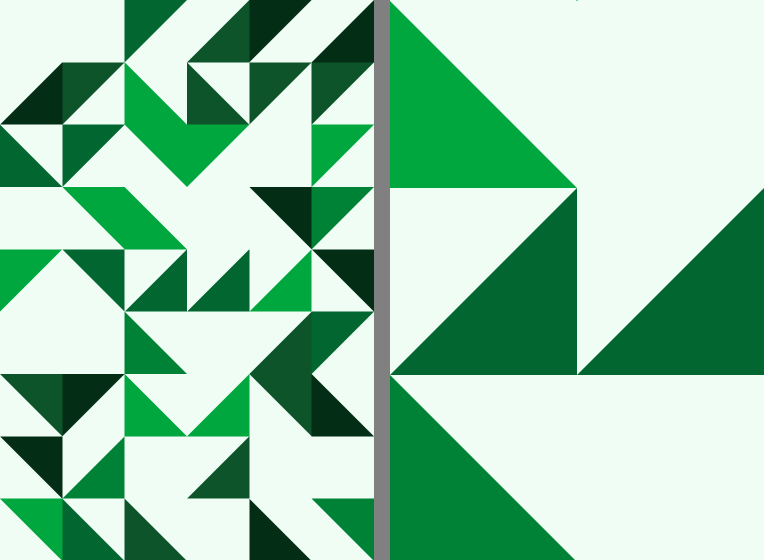
Left, the full canvas; right, a detail of the centre.
A Shadertoy shader for this pattern:

```glsl
// A grid of square cells, most holding a flat green right triangle on pale paper.
// Cells are ranked by a random hash, like a shuffled deck, so each shade fills
// a fixed number of cells; the rank also picks the corner the triangle sits in.

#define COLUMNS 6
#define ROWS 9
#define SEED 3.7
#define SAMPLES 2

// Ranks below each limit take that shade; the remaining cells stay empty
#define BRIGHT_END 11.0
#define LEAF_END 15.0
#define FOREST_END 23.0
#define MOSS_END 33.0
#define NIGHT_END 42.0

const vec3 PAPER  = vec3(0.941, 0.992, 0.957);
const vec3 BRIGHT = vec3(0.000, 0.651, 0.243);
const vec3 LEAF   = vec3(0.000, 0.510, 0.212);
const vec3 FOREST = vec3(0.004, 0.400, 0.188);
const vec3 MOSS   = vec3(0.051, 0.329, 0.169);
const vec3 NIGHT  = vec3(0.012, 0.180, 0.082);

float hash(vec2 p) {
    return fract(sin(dot(p, vec2(127.1, 311.7)) + SEED) * 43758.5453);
}

// Position of a cell in the shuffled deck: how many cells hash lower
float deckRank(vec2 cell) {
    float own = hash(cell);
    float rank = 0.0;
    for (int y = 0; y < ROWS; y++)
        for (int x = 0; x < COLUMNS; x++)
            if (hash(vec2(x, y)) < own) rank += 1.0;
    return rank;
}

vec3 shade(float rank) {
    if (rank < BRIGHT_END) return BRIGHT;
    if (rank < LEAF_END) return LEAF;
    if (rank < FOREST_END) return FOREST;
    if (rank < MOSS_END) return MOSS;
    return rank < NIGHT_END ? NIGHT : PAPER;
}

// Colour at a point in cell units; edgeWidth softens the diagonal
vec3 triangles(vec2 p, float edgeWidth) {
    vec2 cell = mod(floor(p), vec2(COLUMNS, ROWS));
    float rank = deckRank(cell);

    // Mirror the cell so that its right angle lies at the local origin
    vec2 local = fract(p);
    float corner = mod(rank, 4.0);
    if (mod(corner, 2.0) > 0.5) local.x = 1.0 - local.x;
    if (corner > 1.5) local.y = 1.0 - local.y;

    float diagonal = (local.x + local.y - 1.0) * inversesqrt(2.0);
    float coverage = clamp(0.5 - diagonal / edgeWidth, 0.0, 1.0);
    return mix(PAPER, shade(rank), coverage);
}

void mainImage(out vec4 fragColor, in vec2 fragCoord) {
    float cellsPerPixel = float(COLUMNS) / iResolution.x;
    vec2 fromTop = vec2(fragCoord.x, iResolution.y - fragCoord.y);

    // Average a few subsamples to smooth the cell borders
    vec3 color = vec3(0.0);
    for (int j = 0; j < SAMPLES; j++)
        for (int i = 0; i < SAMPLES; i++) {
            vec2 offset = (vec2(i, j) + 0.5) / float(SAMPLES) - 0.5;
            color += triangles((fromTop + offset) * cellsPerPixel,
                               cellsPerPixel / float(SAMPLES));
        }
    fragColor = vec4(color / float(SAMPLES * SAMPLES), 1.0);
}
```
